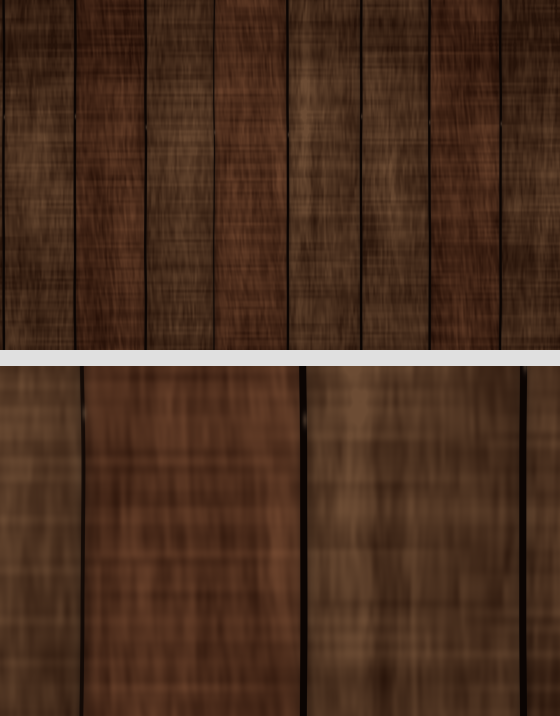
Top, the full canvas; bottom, a detail of the centre.
Write a WebGL 1 fragment shader that draws this texture.

```glsl
precision highp float;
uniform vec2 u_resolution;

const float FIRST_SEAM = 0.0065;
const float PLANK_WIDTH = 0.1268;
const float SEAM_DRIFT = 0.006;
const float SEAM_HALF = 0.0021;
const float THIN_SEAM = 3.0;
const float WORN_PLANK = 4.0;
const float BASE_TONE = 0.47;
const float FINE_GRAIN = 0.46;
const float LONG_GRAIN = 0.34;
const float SAW_MARKS = 0.38;
const float STAINS = 0.42;
const float WEAR = 0.26;
const vec3 DARK_WOOD = vec3(0.150, 0.073, 0.034);
const vec3 PALE_WOOD = vec3(0.425, 0.300, 0.205);
const vec3 RED_TINT = vec3(1.04, 0.93, 0.90);
const vec3 SEAM_COLOR = vec3(0.045, 0.020, 0.012);
const vec3 CHIP_COLOR = vec3(0.43, 0.33, 0.25);

float hash(vec2 p) {
  vec3 q = fract(vec3(p.xyx) * 0.1031);
  q += dot(q, q.yzx + 33.33);
  return fract((q.x + q.y) * q.z);
}

float noise(vec2 p) {
  vec2 i = floor(p);
  vec2 f = fract(p);
  f = f * f * (3.0 - 2.0 * f);
  return mix(mix(hash(i), hash(i + vec2(1.0, 0.0)), f.x),
             mix(hash(i + vec2(0.0, 1.0)), hash(i + vec2(1.0, 1.0)), f.x), f.y);
}

float fbm(vec2 p) {
  float sum = 0.0;
  float amp = 0.55;
  for (int i = 0; i < 4; i++) {
    sum += amp * noise(p);
    p = p * 2.03 + 17.3;
    amp *= 0.5;
  }
  return sum;
}

// Seams are nearly even, with the middle planks slightly uneven
float seamX(float k) {
  float c = k - 4.0;
  return FIRST_SEAM + PLANK_WIDTH * k
       + SEAM_DRIFT * sin(1.5708 * c) * exp(-0.25 * c * c);
}

float woodTone(vec2 uv, float id, float across, float reddish) {
  // Grain leans and bends more on the reddish planks
  float bend = (fbm(vec2(uv.x * 9.0, uv.y * 2.0) + id * 7.1) - 0.5) * 0.02;
  float gx = uv.x + bend + reddish * 0.035 * uv.y;
  vec2 shift = vec2(id * 13.7, id * 5.3) + 40.0;

  float fine = noise(vec2(gx * 250.0, uv.y * 22.0) + shift);
  float strokes = noise(vec2(gx * 330.0, uv.y * 38.0) + shift.yx);
  float streak = fbm(vec2(gx * 48.0, uv.y * 2.6) + shift);
  float stain = fbm(vec2(uv.x * 16.0, uv.y * 5.0) + shift.yx);

  // Saw marks run across all planks
  float saw = 0.6 * noise(vec2(uv.x * 9.0, uv.y * 125.0) + 60.0)
            + 0.4 * noise(vec2(uv.x * 4.0, uv.y * 38.0) + 90.0);

  float tone = BASE_TONE - 0.04 * reddish;
  tone += FINE_GRAIN * (0.6 * fine + 0.4 * strokes - 0.5);
  tone += LONG_GRAIN * (streak - 0.5);
  tone += SAW_MARKS * (saw - 0.5);
  tone += STAINS * (stain - 0.52);

  // Pale worn band on each plank, strongest on the worn one
  float worn = exp(-4.0 * pow(id - WORN_PLANK, 2.0));
  float side = (across - 0.5 - 0.28 * sin(1.2566 * id)) / 0.2;
  float rise = (uv.y - 0.52) / mix(0.24, 0.50, worn);
  float patchy = smoothstep(0.3, 0.65, fbm(vec2(gx * 55.0, uv.y * 7.0) + shift));
  tone += WEAR * (0.7 + 0.6 * worn) * patchy * exp(-side * side - rise * rise);
  return tone;
}

void main() {
  vec2 uv = gl_FragCoord.xy / u_resolution;
  float px = 1.0 / u_resolution.x;

  // Nearest seam and the plank beside it
  float k = floor((uv.x - FIRST_SEAM) / PLANK_WIDTH + 0.5);
  float wobble = (noise(vec2(k * 11.0 + 30.0, uv.y * 7.0)) - 0.5) * 0.0016;
  float d = uv.x - seamX(k) - wobble;
  float id = d > 0.0 ? k : k - 1.0;
  float left = seamX(id);
  float across = (uv.x - left) / (seamX(id + 1.0) - left);
  float reddish = mod(mod(id, 5.0), 2.0);

  // Wood, darker towards the rim and in a band near the top
  float tone = woodTone(uv, id, across, reddish);
  vec2 c = uv - vec2(0.5, 0.47);
  tone -= 0.62 * dot(c, c) - 0.07;
  tone -= 0.13 * exp(-pow((uv.y - 0.89) / 0.08, 2.0));
  tone -= 0.07 * exp(-pow((uv.y - 0.24) / 0.09, 2.0));
  vec3 color = mix(DARK_WOOD, PALE_WOOD, clamp(tone, 0.0, 1.0));
  color *= mix(vec3(1.0), RED_TINT, reddish);

  // Seam with soft shading on both plank edges
  float thin = 1.0 - step(0.5, abs(k - THIN_SEAM));
  float halfWidth = SEAM_HALF * mix(1.0, 0.55, thin);
  float gap = abs(d);
  color *= 1.0 - 0.35 * exp(-gap / 0.0035);
  float seam = 1.0 - smoothstep(halfWidth - px * 0.7, halfWidth + px * 0.7, gap);
  color = mix(color, SEAM_COLOR, seam * mix(1.0, 0.8, thin));

  // Small pale chip on each seam
  float chipY = (uv.y - 0.61 - 0.06 * hash(vec2(k + 3.0, 8.0))) / 0.007;
  float chip = exp(-chipY * chipY - pow((d - 0.001) / 0.0015, 2.0));
  color = mix(color, CHIP_COLOR, 0.5 * chip);

  gl_FragColor = vec4(color, 1.0);
}
```
